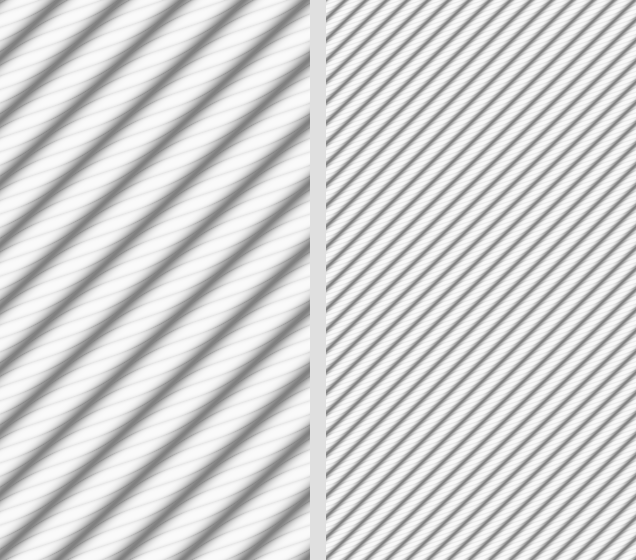
Left: one tile. Right: repeated 3 by 3.
A Shadertoy shader for this pattern:

```glsl
#define STRANDS vec2(5.0, 9.0)   // whole strands across and down
#define STRAND_SHIFT 0.06        // groove offset, in strands
#define FIBRES 7.0               // fibres around half a strand
#define FIBRE_TWIST 3.0          // fibres passed per strand step across
#define LIGHT 0.98
#define DARK 0.50
#define CREASE_DEPTH 0.075
#define STREAK_DEPTH 0.09

const float PI = 3.14159265;

// Position across a strand: -1 at its upper groove, 1 at its lower one
float strandSide(vec2 uv) {
    float phase = STRANDS.x * uv.x - STRANDS.y * uv.y + STRAND_SHIFT;
    return 2.0 * fract(phase) - 1.0;
}

// Fibres wound around a cylinder, flattened by projection
float fibrePhase(vec2 uv, float side) {
    float around = asin(clamp(side, -1.0, 1.0)) / PI;
    return FIBRES * around - FIBRE_TWIST * STRANDS.x * uv.x;
}

// Soft dark seam between neighbouring fibres
float fibreCrease(float phase) {
    float edge = abs(2.0 * fract(phase) - 1.0);
    return pow(edge, 4.0);
}

void mainImage(out vec4 fragColor, in vec2 fragCoord) {
    vec2 uv = fragCoord / iResolution.xy;
    float side = strandSide(uv);
    float crease = fibreCrease(fibrePhase(uv, side));

    // Round strand falling into the groove
    float shade = smoothstep(0.0, 1.0, side * side);
    float tone = mix(LIGHT, DARK, shade);

    // Seams fade in the groove; streaks are strongest on the slopes
    tone -= CREASE_DEPTH * crease * (1.0 - shade);
    tone -= STREAK_DEPTH * (crease - 0.2) * 4.0 * shade * (1.0 - shade);

    fragColor = vec4(vec3(tone), 1.0);
}
```
